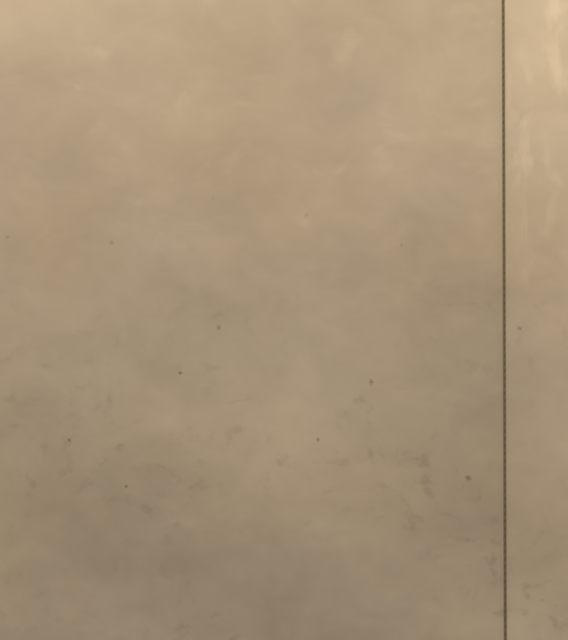
Give the GLSL for this texture, as a Shadertoy shader.

```glsl
// A smooth beige plaster wall, lit from above, with a thin dark vertical joint.
// A vertical light gradient is clouded by layered gradient noise, then marked
// with pale smears, dark mottling, sparse pits and a finely twisted joint line.

#define BASE_TINT vec3(1.0, 0.882, 0.722)
#define JOINT_COLOR vec3(0.34, 0.285, 0.205)
#define JOINT_X 0.7863
#define JOINT_HALF_WIDTH 0.0021
#define CLOUD_AMOUNT 0.060
#define BLOTCH_AMOUNT 0.038
#define GRAIN_AMOUNT 0.016
#define SMEAR_AMOUNT 0.050
#define MOTTLE_AMOUNT 0.055
#define PIT_CHANCE 0.12
#define PIT_RADIUS 0.0055
#define RIB_COUNT 85.0

vec2 hash2(vec2 p) {
    vec3 q = fract(vec3(p.xyx) * vec3(0.1031, 0.1030, 0.0973));
    q += dot(q, q.yzx + 33.33);
    return fract((q.xx + q.yz) * q.zy);
}

float gradientDot(vec2 cell, vec2 offset, vec2 f) {
    float angle = 6.2832 * hash2(cell + offset).x;
    return dot(vec2(cos(angle), sin(angle)), f - offset);
}

float gradientNoise(vec2 p) {
    vec2 cell = floor(p), f = fract(p);
    vec2 w = f * f * f * (f * (f * 6.0 - 15.0) + 10.0);
    float low = mix(gradientDot(cell, vec2(0, 0), f), gradientDot(cell, vec2(1, 0), f), w.x);
    float high = mix(gradientDot(cell, vec2(0, 1), f), gradientDot(cell, vec2(1, 1), f), w.x);
    return mix(low, high, w.y);
}

float fbm(vec2 p) {
    float sum = 0.0, amplitude = 0.6;
    for (int i = 0; i < 4; i++) {
        sum += amplitude * gradientNoise(p);
        p = mat2(0.8, 0.6, -0.6, 0.8) * p * 2.03 + 17.3;
        amplitude *= 0.5;
    }
    return sum;
}

// Sparse soft dark dots of uneven outline, at most one per grid cell
float pits(vec2 p, float cellSize) {
    vec2 cell = floor(p / cellSize), f = fract(p / cellSize);
    vec2 pick = hash2(cell + 71.0), place = hash2(cell + 135.0);
    vec2 d = (f - mix(vec2(0.15), vec2(0.85), place)) * cellSize;
    float radius = PIT_RADIUS * mix(0.6, 1.1, pick.y);
    float reach = length(d) * (1.0 + 0.7 * gradientNoise(p * 190.0));
    return step(pick.x, PIT_CHANCE) * smoothstep(radius, 0.0, reach);
}

void mainImage(out vec4 fragColor, in vec2 fragCoord) {
    vec2 p = fragCoord / iResolution.y;
    float pixel = 1.0 / iResolution.y;
    float jointX = JOINT_X + 0.0033 * (1.0 - p.y);
    float rightPanel = smoothstep(-0.003, 0.003, p.x - jointX);

    // Light falling off from top to bottom, the right panel a little paler
    float tone = 0.576 + 0.09 * p.y + 0.085 * p.y * p.y;
    tone += rightPanel * 0.03;

    // Broad clouds, irregular blotches and faint finer relief
    vec2 warp = vec2(gradientNoise(p * 9.0), gradientNoise(p * 9.0 + 40.0));
    vec2 q = p + 0.03 * warp;
    tone += CLOUD_AMOUNT * gradientNoise(q * vec2(3.2, 4.5) + 3.0);
    tone += BLOTCH_AMOUNT * fbm(q * vec2(10.0, 14.0) + 29.0);
    tone += GRAIN_AMOUNT * fbm(q * vec2(32.0, 40.0) + 9.0);

    // Pale smears: small on the left panel, steep and gathered high on the right
    float flatSmear = smoothstep(0.12, 0.55, fbm(q * vec2(14.0, 21.0) + 25.0));
    float steepSmear = smoothstep(-0.05, 0.40, fbm(q * vec2(25.0, 12.0) + 61.0));
    float upper = smoothstep(0.3, 0.8, p.y);
    float corner = smoothstep(0.3, 0.0, length((p - vec2(0.87, 0.97)) * vec2(2.0, 1.0)));
    tone += SMEAR_AMOUNT * upper * mix(0.6 * flatSmear, steepSmear + corner, rightPanel);

    // Dark mottling gathered in patches toward the bottom
    float patches = smoothstep(-0.25, 0.25, fbm(p * 5.0 + 83.0));
    float flecks = smoothstep(0.05, 0.55, fbm(q * vec2(32.0, 36.0) + 50.0));
    tone -= MOTTLE_AMOUNT * flecks * patches * smoothstep(0.85, 0.2, p.y);

    // Slight drift between warm and grey, warmer near the top
    float warmth = 0.018 * fbm(p * 3.0 + 12.0) + 0.006 * (p.y - 0.5);
    vec3 color = tone * BASE_TINT + warmth * vec3(0.5, -0.2, -1.0);

    // Small pits, fewer in the upper part
    float pitMask = pits(p, 0.075) * smoothstep(0.8, 0.4, p.y);
    color *= 1.0 - 0.22 * pitMask;

    // Joint: a soft shadow around a dark core with faint twisted ribs
    float across = p.x - jointX;
    float rib = sin(6.2832 * RIB_COUNT * (p.y + 1.2 * across));
    float edge = abs(across) - JOINT_HALF_WIDTH - 0.0002 * rib;
    float softness = max(0.0018, pixel);
    float core = 1.0 - smoothstep(-softness, softness, edge);
    color *= 1.0 - 0.06 * exp(-abs(across) * 200.0);
    vec3 jointTone = JOINT_COLOR * (1.0 + 0.10 * rib + 0.2 * p.y);
    color = mix(color, jointTone, 0.9 * core);

    fragColor = vec4(clamp(color, 0.0, 1.0), 1.0);
}
```
